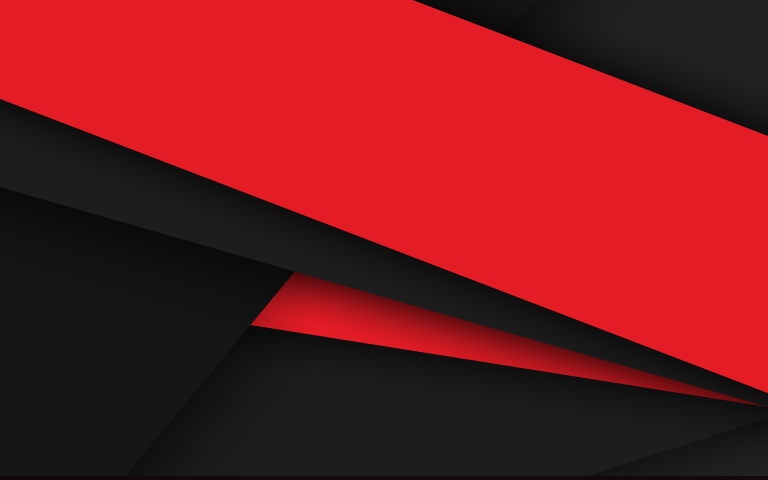
A WebGL 2 fragment shader for this background:

```glsl
#version 300 es
precision highp float;
// Layered paper background: a broad red diagonal band and a thin red wedge
// over charcoal sheets. Each sheet is a half plane bounded by a line, painted
// back to front, and each raised edge casts a soft shadow on what lies below.
uniform vec2 u_resolution;
out vec4 fragColor;

const float ASPECT = 1.6;
const vec3 RED = vec3(0.89, 0.11, 0.145);
const vec3 CHARCOAL = vec3(0.112);
const vec3 GRAPHITE = vec3(0.132);
const vec3 COAL = vec3(0.086);
const vec3 BASE_LINE = vec3(0.065, 0.04, 0.05);

// Signed distance to the line a-b, positive on the left of its direction.
float side(vec2 p, vec2 a, vec2 b) {
    vec2 d = normalize(b - a);
    return dot(p - a, vec2(-d.y, d.x));
}

// Smooth coverage of the positive side of an edge.
float cover(float dist, float pixel) {
    return smoothstep(-0.6 * pixel, 0.6 * pixel, dist);
}

// Light left at a distance from a raised edge.
float shade(float dist, float width, float strength) {
    float t = 1.0 - clamp(dist / width, 0.0, 1.0);
    return 1.0 - strength * t * t * (1.4 - 0.4 * t);
}

void main() {
    vec2 p = gl_FragCoord.xy / u_resolution * vec2(ASPECT, 1.0);
    float pixel = 1.0 / min(u_resolution.y, u_resolution.x / ASPECT);

    // Edges of the sheets
    float bandTop = side(p, vec2(0.860, 1.0), vec2(1.6, 0.7167));
    float bandLow = side(p, vec2(0.0, 0.794), vec2(1.6, 0.181));
    float strip = side(p, vec2(0.0, 0.610), vec2(1.6, 0.152));
    float wedge = side(p, vec2(0.521, 0.323), vec2(1.6, 0.152));
    float left = side(p, vec2(0.254, 0.0), vec2(0.615, 0.435));
    float corner = -side(p, vec2(1.198, 0.0), vec2(1.6, 0.129));
    float topRight = -side(p, vec2(1.04, 0.925), vec2(1.125, 1.0));

    // Lower sheet and the corner sheet beneath it
    vec3 color = CHARCOAL * shade(-left, 0.19, 0.45);
    vec3 cornerColor = GRAPHITE * shade(corner, 0.13, 0.42);
    color = mix(color, cornerColor, cover(corner, pixel));
    color *= shade(-wedge, 0.10, 0.48);

    // Red wedge, darkened under the strip and the left sheet
    vec3 wedgeColor = RED * shade(-strip, 0.105, 0.58) * shade(-left, 0.12, 0.22);
    color = mix(color, wedgeColor, cover(wedge, pixel));

    // Left sheet in the shadow of the strip
    vec3 leftColor = COAL * shade(-strip, 0.20, 0.55);
    color = mix(color, leftColor, cover(left, pixel));

    // Charcoal strip below the band
    vec3 stripColor = CHARCOAL * shade(-bandLow, 0.095, 0.52);
    color = mix(color, stripColor, cover(strip, pixel));

    // Red band
    color = mix(color, RED, cover(bandLow, pixel));

    // Sheets above the band
    vec3 upperColor = mix(COAL, GRAPHITE * shade(topRight, 0.18, 0.45),
                          cover(topRight, pixel));
    upperColor *= shade(bandTop, 0.12, 0.55);
    color = mix(color, upperColor, cover(bandTop, pixel));

    // Thin dark line along the foot
    color = mix(color, BASE_LINE, cover(0.008 - p.y, pixel));

    fragColor = vec4(color, 1.0);
}
```
